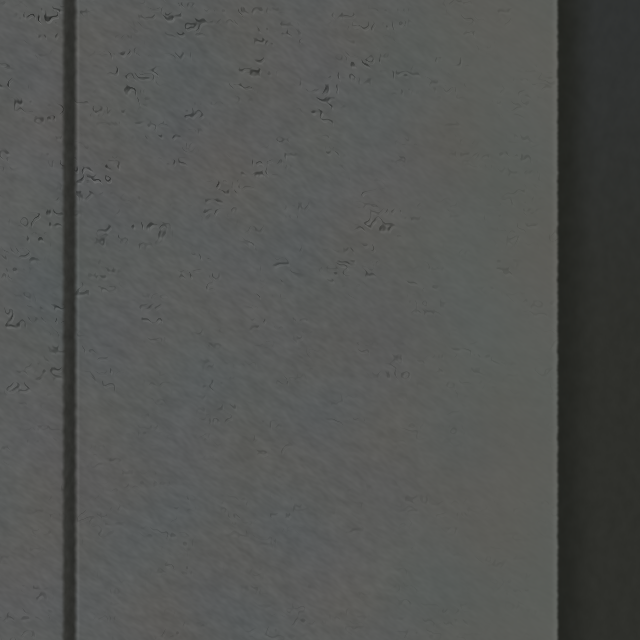
Write a WebGL 2 fragment shader that draws this texture.

```glsl
#version 300 es
precision highp float;

uniform vec2 u_resolution;
out vec4 fragColor;

vec2 hashGradient(vec2 cell) {
  vec3 p = fract(cell.xyx * vec3(0.1031, 0.103, 0.0973));
  p += dot(p, p.yzx + 33.33);
  float angle = 6.2832 * fract((p.x + p.y) * p.z);
  return vec2(cos(angle), sin(angle));
}

float gradientNoise(vec2 p) {
  vec2 i = floor(p), f = fract(p);
  vec2 w = f * f * f * (f * (f * 6.0 - 15.0) + 10.0);
  float a = dot(hashGradient(i), f);
  float b = dot(hashGradient(i + vec2(1, 0)), f - vec2(1, 0));
  float c = dot(hashGradient(i + vec2(0, 1)), f - vec2(0, 1));
  float d = dot(hashGradient(i + vec2(1, 1)), f - vec2(1, 1));
  return mix(mix(a, b, w.x), mix(c, d, w.x), w.y);
}

float fbm(vec2 p) {
  float sum = 0.0, amplitude = 0.5;
  for (int i = 0; i < 4; i++) {
    sum += amplitude * gradientNoise(p);
    p = mat2(1.6, 1.2, -1.2, 1.6) * p + 7.3;
    amplitude *= 0.5;
  }
  return sum;
}

// Small dark pits gathered in loose clusters
float pits(vec2 uv, vec2 grain) {
  float cluster = smoothstep(-0.15, 0.35, gradientNoise(uv * 13.0 + 4.0));
  float spots = gradientNoise(grain * vec2(55.0, 85.0) + 2.0 * gradientNoise(uv * 70.0));
  return cluster * smoothstep(0.22, 0.55, spots);
}

vec3 wallColor(vec2 uv) {
  // Grain leans down towards the right
  vec2 grain = mat2(0.84, 0.54, -0.54, 0.84) * uv;
  grain = vec2(dot(uv, vec2(0.84, -0.54)), dot(uv, vec2(0.54, 0.84)));
  float smoothSide = smoothstep(0.45, 0.87, uv.x);
  float roughness = mix(1.0, 0.3, smoothSide);

  vec3 color = mix(vec3(0.352, 0.358, 0.354), vec3(0.358, 0.364, 0.347), smoothSide);
  color += vec3(0.014, -0.002, -0.004) * gradientNoise(uv * 6.0 + 11.0);
  color += vec3(-0.006, 0.0, 0.012) * gradientNoise(uv * 9.0 + 31.0) * roughness;
  color += 0.018 * fbm(uv * 5.0);
  color += 0.05 * roughness * fbm(grain * vec2(28.0, 70.0));
  color += 0.018 * roughness * gradientNoise(grain * vec2(90.0, 190.0));

  // Pits fade towards the bottom and the right, each with a lit lower lip
  float wear = mix(0.35, 1.0, smoothstep(0.25, 0.7, uv.y)) * mix(1.0, 0.25, smoothSide);
  wear *= mix(1.4, 1.0, smoothstep(0.05, 0.3, uv.x));
  vec2 lip = vec2(-0.002, 0.004);
  float lipGrainX = dot(lip, vec2(0.84, -0.54)), lipGrainY = dot(lip, vec2(0.54, 0.84));
  color += 0.04 * wear * pits(uv + lip, grain + vec2(lipGrainX, lipGrainY));
  color -= 0.13 * wear * pits(uv, grain);
  return color;
}

vec3 recessColor(vec2 uv) {
  // Deep shade by the corner opens to a dim flat face
  vec3 face = mix(vec3(0.182, 0.186, 0.17), vec3(0.192, 0.2, 0.198), smoothstep(0.4, 1.0, uv.y));
  float opening = smoothstep(0.875, 0.935, uv.x + 0.012 * fbm(uv * 14.0));
  vec3 color = mix(vec3(0.142, 0.147, 0.132), face, opening);
  return color + 0.02 * fbm(uv * vec2(60.0, 45.0));
}

void main() {
  vec2 uv = gl_FragCoord.xy / u_resolution;
  float pixel = 1.0 / u_resolution.x;
  vec3 color = wallColor(uv);

  // Vertical groove with ragged, soft sides
  float ragged = 0.0018 * gradientNoise(vec2(3.0, uv.y * 75.0)) + 0.001 * fbm(uv * 90.0);
  float grooveDistance = abs(uv.x - 0.1085 + ragged) - 0.0095;
  float groove = 1.0 - smoothstep(-0.004, 0.0025 + pixel, grooveDistance);
  vec3 grooveColor = mix(vec3(0.205, 0.207, 0.195), vec3(0.18, 0.182, 0.172), smoothstep(0.1, 0.114, uv.x));
  grooveColor += 0.05 * fbm(uv * vec2(90.0, 60.0));
  color -= 0.018 * exp(-max(grooveDistance, 0.0) * 120.0);
  color += 0.03 * exp(-pow((uv.x - 0.1225) / 0.002, 2.0));
  color = mix(color, grooveColor, groove);

  // Right corner: pale worn rim, then the recess
  float corner = 0.8715 + 0.0016 * gradientNoise(vec2(uv.y * 65.0, 8.0))
               + 0.001 * gradientNoise(vec2(uv.y * 150.0, 2.0));
  float edge = uv.x - corner;
  color += 0.025 * exp(-pow((edge + 0.004) / 0.004, 2.0));
  color = mix(color, recessColor(uv), smoothstep(-0.0015 - pixel, 0.0015 + pixel, edge));

  fragColor = vec4(color, 1.0);
}
```
